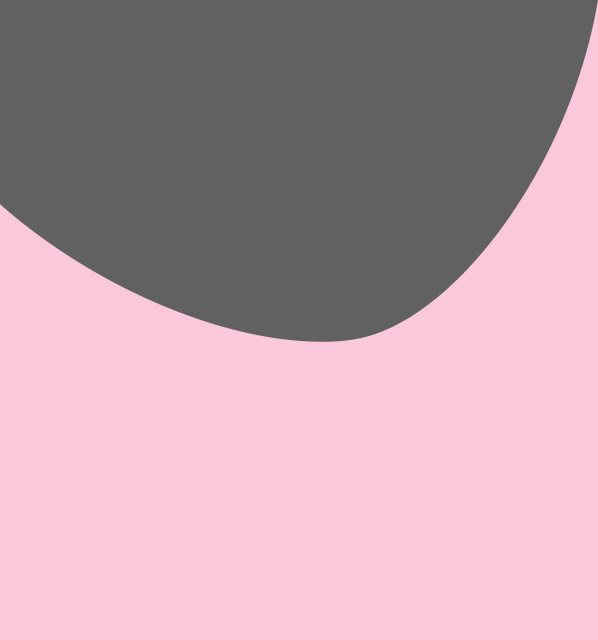
Give the GLSL for this background, as a Shadertoy shader.

```glsl
// A flat grey shape with a smooth, rounded lower edge hangs over a pink ground.
// Its edge is a chain of three cubic Bezier curves, each monotone in x, so the
// edge height at any column is found by bisecting for the curve parameter.

const vec3 PINK = vec3(0.977, 0.788, 0.859);
const vec3 GREY = vec3(0.380);
const int BISECTIONS = 20;

// Edge knots and handles, as fractions of the canvas
const vec2 LEFT_END     = vec2(0.0,   0.681);
const vec2 LEFT_OUT     = vec2(0.146, 0.560);
const vec2 BOTTOM_IN    = vec2(0.362, 0.466);
const vec2 BOTTOM       = vec2(0.539, 0.466);
const vec2 BOTTOM_OUT   = vec2(0.567, 0.466);
const vec2 SHOULDER_IN  = vec2(0.5915, 0.4685);
const vec2 SHOULDER     = vec2(0.613, 0.474);
const vec2 SHOULDER_OUT = vec2(0.769, 0.513);
const vec2 TOP_IN       = vec2(0.953, 0.742);
const vec2 TOP_END      = vec2(1.0,   1.0);

vec2 bezier(vec2 a, vec2 b, vec2 c, vec2 d, float t) {
    float s = 1.0 - t;
    return s*s*s*a + 3.0*s*s*t*b + 3.0*s*t*t*c + t*t*t*d;
}

vec2 bezierTangent(vec2 a, vec2 b, vec2 c, vec2 d, float t) {
    float s = 1.0 - t;
    return 3.0 * (s*s*(b - a) + 2.0*s*t*(c - b) + t*t*(d - c));
}

// Height (x) and slope (y) of a curve at the given column
vec2 curveAt(vec2 a, vec2 b, vec2 c, vec2 d, float x) {
    float low = 0.0, high = 1.0;
    for (int i = 0; i < BISECTIONS; i++) {
        float mid = 0.5 * (low + high);
        if (bezier(a, b, c, d, mid).x < x) low = mid;
        else high = mid;
    }
    float t = 0.5 * (low + high);
    vec2 tangent = bezierTangent(a, b, c, d, t);
    return vec2(bezier(a, b, c, d, t).y, tangent.y / tangent.x);
}

// Pick the curve that spans the column
vec2 edgeAt(float x) {
    if (x < BOTTOM.x)
        return curveAt(LEFT_END, LEFT_OUT, BOTTOM_IN, BOTTOM, x);
    if (x < SHOULDER.x)
        return curveAt(BOTTOM, BOTTOM_OUT, SHOULDER_IN, SHOULDER, x);
    return curveAt(SHOULDER, SHOULDER_OUT, TOP_IN, TOP_END, x);
}

void mainImage(out vec4 fragColor, in vec2 fragCoord) {
    vec2 uv = fragCoord / iResolution.xy;
    vec2 edge = edgeAt(uv.x);

    // Divide by the gradient per pixel for an even one-pixel blend
    float pixelGradient = length(vec2(edge.y, 1.0) / iResolution.xy);
    float coverage = clamp((uv.y - edge.x) / pixelGradient + 0.5, 0.0, 1.0);

    fragColor = vec4(mix(PINK, GREY, coverage), 1.0);
}
```
